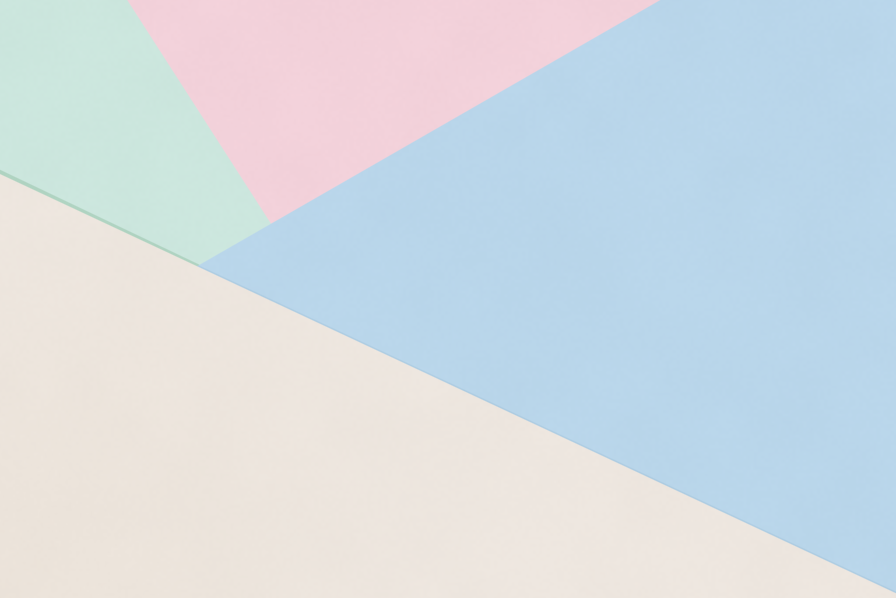
Write a Shadertoy shader that draws this background.

```glsl
// Overlapping sheets of pastel paper: mint, pink and blue above a cream sheet.

const vec3 BLUE  = vec3(0.725, 0.838, 0.918);
const vec3 CREAM = vec3(0.930, 0.902, 0.874);
const vec3 PINK  = vec3(0.950, 0.820, 0.855);
const vec3 MINT  = vec3(0.798, 0.902, 0.868);
const vec3 MINT_RIM = vec3(0.660, 0.810, 0.730);
const vec3 BLUE_RIM = vec3(0.640, 0.770, 0.860);

// Sheet edges as start and end points; the canvas spans 1.5 by 1
const float CANVAS_WIDTH = 1.5;
const vec2 CREAM_A = vec2(0.000, 0.709), CREAM_B = vec2(1.500, 0.008);
const vec2 BLUE_A  = vec2(0.332, 0.556), BLUE_B  = vec2(1.1055, 1.000);
const vec2 MINT_A  = vec2(0.213, 1.000), MINT_B  = vec2(0.453, 0.627);

const float RIM_WIDE = 0.0065;
const float RIM_THIN = 0.0025;
const float GRAIN = 0.006;
const float MOTTLE = 0.008;

float hash(vec2 p) {
    p = fract(p * vec2(0.1031, 0.1137));
    p += dot(p, p.yx + 33.33);
    return fract((p.x + p.y) * p.x * 17.0);
}

float noise(vec2 p) {
    vec2 cell = floor(p), f = fract(p);
    f = f * f * (3.0 - 2.0 * f);
    return mix(mix(hash(cell), hash(cell + vec2(1, 0)), f.x),
               mix(hash(cell + vec2(0, 1)), hash(cell + vec2(1, 1)), f.x), f.y);
}

// Signed distance to the line from a to b, positive on its left
float lineSide(vec2 p, vec2 a, vec2 b) {
    vec2 dir = normalize(b - a);
    return dot(p - a, vec2(-dir.y, dir.x));
}

void mainImage(out vec4 fragColor, in vec2 fragCoord) {
    vec2 p = fragCoord / iResolution.xy * vec2(CANVAS_WIDTH, 1.0);
    float soft = 0.8 / iResolution.y;

    float aboveCream = lineSide(p, CREAM_A, CREAM_B);
    float aboveBlue = lineSide(p, BLUE_A, BLUE_B);
    float rightOfMint = lineSide(p, MINT_A, MINT_B);

    // Upper sheets
    float blueMask = smoothstep(soft, -soft, aboveBlue);
    vec3 color = mix(MINT, PINK, smoothstep(-soft, soft, rightOfMint));
    color = mix(color, BLUE, blueMask);

    // Shaded rim along the cream sheet, thinning to the right
    float rimWidth = mix(mix(RIM_WIDE, 0.004, p.x / BLUE_A.x), RIM_THIN, blueMask);
    vec3 rimColor = mix(MINT_RIM, BLUE_RIM, blueMask);
    float rim = smoothstep(rimWidth + soft, rimWidth - soft, aboveCream);
    color = mix(color, rimColor, rim * mix(0.8, 0.55, blueMask));

    // Cream sheet, a little warmer towards the lower left
    vec3 cream = CREAM - vec3(0.008, 0.012, 0.020) * smoothstep(0.9, 0.0, length(p));
    color = mix(color, cream, smoothstep(soft, -soft, aboveCream));

    // Paper texture
    color += MOTTLE * (noise(p * 14.0) - 0.5);
    color += GRAIN * (noise(p * 170.0) - 0.5);
    fragColor = vec4(color, 1.0);
}
```
